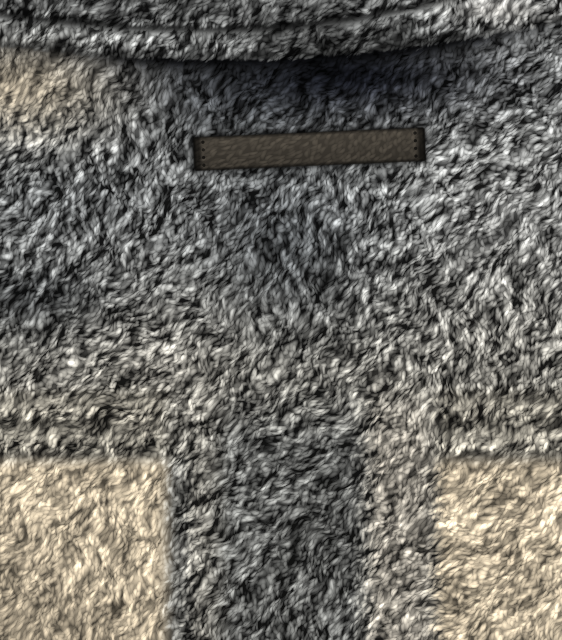
This texture is drawn by a Shadertoy shader. Its source:

```glsl
const float ASPECT = 0.879;
const vec3 CREAM = vec3(0.755, 0.705, 0.62);
const vec3 GREY = vec3(0.51, 0.505, 0.485);
const vec3 CHARCOAL = vec3(0.27, 0.275, 0.275);
const vec3 PALE = vec3(0.62, 0.60, 0.565);
const vec3 NAVY = vec3(0.07, 0.075, 0.095);
const vec3 LEATHER = vec3(0.27, 0.25, 0.22);
const float FUR_MEAN = 0.41;
const float GREY_CONTRAST = 2.45;
const float CREAM_CONTRAST = 1.4;
const vec2 TAG_CENTRE = vec2(0.484, 0.767);
const vec2 TAG_HALF = vec2(0.181, 0.026);
const float TAG_TILT = 0.043;

vec2 hash2(vec2 p) {
    vec3 h = fract(p.xyx * vec3(0.1031, 0.1030, 0.0973));
    h += dot(h, h.yzx + 33.33);
    return fract((h.xx + h.yz) * h.zy);
}

mat2 rotation(float a) {
    float c = cos(a), s = sin(a);
    return mat2(c, -s, s, c);
}

float blob(vec2 p, vec2 centre, vec2 radius) {
    vec2 q = (p - centre) / radius;
    return exp(-dot(q, q));
}

float band(float x, float lo, float hi, float soft) {
    return smoothstep(lo - soft, lo + soft, x) * (1.0 - smoothstep(hi - soft, hi + soft, x));
}

// Direction in which the pile lies
float pileAngle(vec2 p) {
    return 0.95 + 0.2 * sin(9.0 * p.y + 5.0 * p.x) + 0.2 * sin(17.0 * p.x - 11.0 * p.y);
}

// Cellular noise made of bent, elongated tufts
float tufts(vec2 p, float density) {
    vec2 g = p * density, cell = floor(g);
    float top = 0.0;
    for (int j = -1; j <= 1; j++)
    for (int i = -1; i <= 1; i++) {
        vec2 id = cell + vec2(i, j);
        vec2 root = id + hash2(id + density);
        vec2 traits = hash2(id + density + 71.7);
        vec2 q = rotation(pileAngle(root / density) + 1.3 * (traits.x - 0.5)) * (g - root);
        q.y = 2.3 * (q.y + 0.25 * q.x * q.x * sign(traits.x - 0.4));
        float body = max(1.0 - dot(q, q), 0.0);
        top = max(top, body * mix(0.3, 1.0, traits.y) * (0.95 + 0.3 * q.x));
    }
    return top;
}

float furHeight(vec2 p) {
    vec2 w = p + 0.003 * sin(p.yx * 61.0 + 2.0 * sin(p * 37.0));
    w += 0.0007 * sin(w.yx * 190.0 + 2.0 * sin(w * 143.0));
    return 0.36 * tufts(w, 36.0) + 0.40 * tufts(w, 72.0) + 0.36 * tufts(w, 135.0);
}

// Woven check; the cream share is in w
vec4 plaid(vec2 uv) {
    float low = 1.0 - smoothstep(0.265, 0.295, uv.y);
    float fade = 1.0 - smoothstep(0.29, 0.44, uv.y);
    float sides = 1.0 - band(uv.x, 0.295, 0.775, 0.018);
    vec3 col = GREY;
    col = mix(col, CHARCOAL, 0.85 * blob(uv, vec2(0.52, 0.60), vec2(0.16, 0.16)));
    col = mix(col, CHARCOAL, 0.90 * blob(uv, vec2(0.06, 0.53), vec2(0.16, 0.07)));
    col = mix(col, CHARCOAL, 0.75 * blob(uv, vec2(0.42, 0.85), vec2(0.30, 0.08)));
    col = mix(col, CHARCOAL, 0.35 * blob(uv, vec2(0.10, 0.68), vec2(0.24, 0.09)));
    col = mix(col, PALE, 0.35 * blob(uv, vec2(0.95, 0.64), vec2(0.20, 0.18)));
    col = mix(col, PALE, 0.25 * blob(uv, vec2(0.25, 0.44), vec2(0.16, 0.08)));
    col = mix(col, CHARCOAL * 1.35, fade * 0.9 * band(uv.x, 0.39, 0.645, 0.03));
    col = mix(col, PALE, fade * 0.8 * band(uv.x, 0.66, 0.765, 0.02));
    col = mix(col, CHARCOAL * 1.4, low * 0.5 * band(uv.x, 0.30, 0.335, 0.012));
    // Cross bands above the cream blocks
    float rows = band(uv.y, 0.285, 0.39, 0.012) * sides;
    col = mix(col, GREY * vec3(0.97, 0.95, 0.91), rows * 0.6);
    col *= 1.0 + rows * 0.22 * sin((uv.y - 0.29) * 125.0 - 1.4);
    float cream = max(low * sides, 0.85 * blob(uv, vec2(0.02, 0.865), vec2(0.18, 0.075)));
    vec3 wool = CREAM * (1.0 - 0.25 * blob(uv, vec2(0.0), vec2(0.2, 0.12)));
    wool *= 1.0 - 0.12 * smoothstep(0.7, 0.9, uv.y);
    return vec4(mix(col, wool, cream), cream);
}

void mainImage(out vec4 fragColor, in vec2 fragCoord) {
    vec2 uv = fragCoord / iResolution.xy;
    vec2 p = uv * vec2(ASPECT, 1.0);
    float pixel = 1.0 / iResolution.y;
    float fur = furHeight(p);
    float lift = fur - FUR_MEAN;

    // Body and the shade cast by the collar
    vec4 cloth = plaid(uv + lift * vec2(0.03, 0.018));
    vec3 base = cloth.rgb;
    float bend = uv.x - 0.38;
    float rise = uv.y + 0.012 * lift - 0.905 - 0.16 * bend * bend;
    float under = band(uv.x, 0.20, 0.90, 0.12);
    base = mix(base, NAVY, 0.95 * blob(uv, vec2(0.62, 0.88), vec2(0.26, 0.06)));
    base = mix(base, NAVY * 0.3, exp(-max(-rise, 0.0) / 0.02) * mix(0.35, 1.0, under));

    // Rolled collar with a seam and a bright right end
    float seam = rise - 0.052 - 0.06 * max(uv.x - 0.5, 0.0);
    vec3 collar = GREY * (0.45 + 0.55 * smoothstep(0.0, 0.03, rise));
    collar *= 1.0 - 0.65 * exp(-seam * seam / 0.00006);
    collar *= 1.0 - 0.3 * smoothstep(0.0, 0.02, seam);
    collar *= 1.0 - 0.45 * blob(uv, vec2(0.60, 0.94), vec2(0.20, 0.04));
    collar = mix(collar, PALE * 1.25, 0.8 * blob(uv, vec2(0.89, 0.985), vec2(0.09, 0.025)));
    base = mix(base, collar, smoothstep(-0.003, 0.004, rise));

    // Pile shading, broad mottling and a faint cool upper light
    float mottle = sin(p.x * 23.0 + 2.0 * sin(p.y * 13.0)) * sin(p.y * 29.0 + 2.0 * sin(p.x * 17.0));
    float contrast = mix(GREY_CONTRAST, CREAM_CONTRAST, max(cloth.w, smoothstep(0.48, 0.7, base.r)));
    vec3 col = base * max(1.0 + contrast * lift + 0.10 * mottle, 0.17);
    float cool = smoothstep(0.35, 0.7, uv.y) * (1.0 - cloth.w);
    col *= mix(vec3(1.01, 1.0, 0.98), vec3(0.98, 1.0, 1.03), cool);

    // Leather tag: contact shadow, grain, dark ends and stitches
    vec2 t = rotation(TAG_TILT) * (p - TAG_CENTRE);
    vec2 box = abs(t) - TAG_HALF + 0.004;
    float dist = length(max(box, 0.0)) + min(max(box.x, box.y), 0.0) - 0.004;
    col *= 1.0 - 0.65 * exp(-max(dist, 0.0) / 0.007);
    vec3 tag = LEATHER * (0.82 + 0.4 * tufts(t * vec2(0.7, 1.0), 150.0) + 5.0 * t.y);
    tag *= 1.0 - 0.5 * smoothstep(-0.006, 0.0, dist);
    tag *= 1.0 - 0.55 * smoothstep(0.166, 0.174, abs(t.x));
    vec2 stitch = vec2(abs(t.x) - 0.166, (fract(t.y / 0.012) - 0.5) * 0.012);
    tag *= 1.0 - 0.6 * (1.0 - smoothstep(0.0015, 0.0035, length(stitch)));
    col = mix(col, tag, 1.0 - smoothstep(-pixel, pixel, dist));
    fragColor = vec4(clamp(col, 0.0, 1.0), 1.0);
}
```
